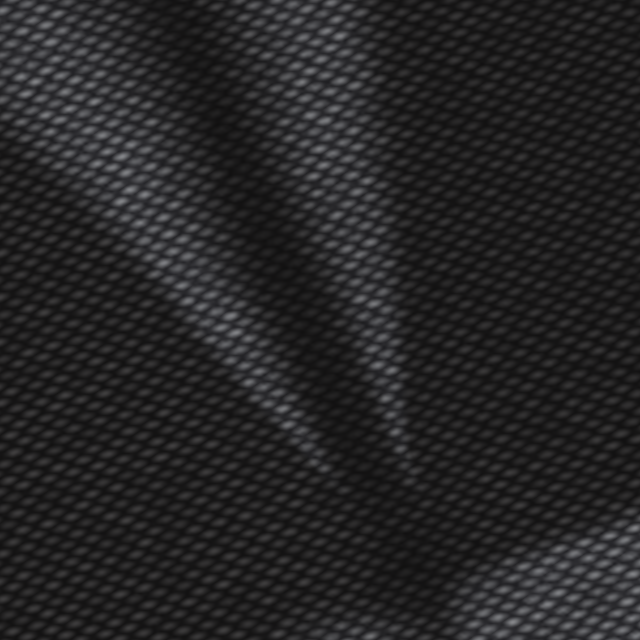
Give the GLSL for this texture, as a WebGL 1 fragment shader.

```glsl
precision highp float;
uniform vec2 u_resolution;

#define KNOTS_PER_ROW 25.0
#define ROWS 74.5
#define ROW_ANGLE 0.262
#define KNOT_SIZE vec2(0.50, 0.72)
#define WARP 0.006
#define KNOT_VARIATION 0.45
#define FUZZ 0.045
#define GAP_DARK vec3(0.080, 0.077, 0.078)
#define GAP_LIT vec3(0.165, 0.165, 0.180)
#define KNOT_DARK vec3(0.220, 0.215, 0.217)
#define KNOT_LIT vec3(0.475, 0.480, 0.495)

float hash(vec2 p) {
  vec3 q = fract(p.xyx * vec3(0.1031, 0.1030, 0.0973));
  q += dot(q, q.yzx + 33.33);
  return fract((q.x + q.y) * q.z);
}

float noise(vec2 p) {
  vec2 i = floor(p);
  vec2 f = fract(p);
  f = f * f * (3.0 - 2.0 * f);
  float low = mix(hash(i), hash(i + vec2(1.0, 0.0)), f.x);
  float high = mix(hash(i + vec2(0.0, 1.0)), hash(i + 1.0), f.x);
  return mix(low, high, f.y);
}

// Bright band between two edges; softness is relative to its width
float ridge(float x, float left, float right, vec2 rise, vec2 fall) {
  float d = (x - left) / max(right - left, 0.03);
  return smoothstep(rise.x, rise.y, d) * (1.0 - smoothstep(fall.x, fall.y, d));
}

// Light caught by the folds, 0 to 1
float foldLight(vec2 uv) {
  float x = uv.x + 0.02 * (noise(uv * 5.0 + 7.0) - 0.5);
  float t = 1.0 - uv.y;
  float fade = 1.0 - smoothstep(0.66, 0.80, t);

  float leftFold = ridge(x, 0.9 * t - 0.171, 0.21 + 0.42 * t,
                         vec2(-0.12, 0.32), vec2(0.5, 1.2));
  float middleFold = ridge(x, 0.32 + 0.41 * t, 0.59 + 0.07 * t,
                           vec2(-0.12, 0.5), vec2(0.68, 1.12));
  float cornerEdge = t - 0.895 + 0.39 * (x - 0.70);
  float cornerFold = smoothstep(-0.01, 0.05, cornerEdge) * smoothstep(0.67, 0.77, x);
  vec2 b = (vec2(x, t) - vec2(0.56, 1.0)) / vec2(0.09, 0.035);
  float bottomFold = 0.8 * exp(-dot(b, b));

  float light = max(0.85 * leftFold, 0.8 * middleFold) * fade;
  return max(light, max(0.85 * cornerFold, bottomFold));
}

// Dimming in the valley between folds and on the right-hand slope
float shade(vec2 uv) {
  float t = 1.0 - uv.y;
  float v = (uv.x - 0.265 - 0.415 * t) / 0.05;
  float valley = exp(-v * v) * (1.0 - smoothstep(0.72, 0.95, t));
  float slope = smoothstep(0.58, 0.68, uv.x) * smoothstep(0.1, 0.5, uv.y);
  vec2 h = uv - vec2(0.66, 0.1);
  float hollow = exp(-dot(h, h) / 0.006);
  return 1.0 - 0.35 * valley - 0.13 * slope - 0.3 * hollow;
}

// Soft oblong knots in slanted rows, each row shifted by half a knot
float weave(vec2 uv) {
  float c = cos(ROW_ANGLE);
  float s = sin(ROW_ANGLE);
  vec2 p = vec2(c * uv.x + s * uv.y, c * uv.y - s * uv.x) * vec2(KNOTS_PER_ROW, ROWS);
  float knot = 0.0;
  for (int i = -1; i <= 1; i++) {
    float row = floor(p.y) + float(i);
    float along = p.x + 0.5 * mod(row, 2.0);
    vec2 cell = vec2(floor(along), row) + 100.0;
    vec2 d = vec2(fract(along), p.y - row) - 0.5;
    d -= vec2(0.05, 0.12) * (vec2(hash(cell + 3.1), hash(cell + 91.7)) - 0.5);
    float body = 1.0 - smoothstep(0.0, 1.0, length(d / KNOT_SIZE));
    knot = max(knot, body * (1.0 + KNOT_VARIATION * (hash(cell + 40.0) - 0.5)));
  }
  return knot;
}

void main() {
  vec2 uv = gl_FragCoord.xy / u_resolution;

  // Gentle distortion of the cloth
  vec2 bend = vec2(noise(uv * 4.0), noise(uv * 4.0 + 19.0)) - 0.5;
  float knot = weave(uv + WARP * bend);

  float light = foldLight(uv) * (0.85 + 0.3 * noise(uv * 14.0));
  float dim = shade(uv);
  vec3 gap = mix(GAP_DARK, GAP_LIT, light) * mix(1.0, dim, 0.2);
  vec3 thread = mix(KNOT_DARK, KNOT_LIT, light) * dim;
  vec3 color = mix(gap, thread, knot);

  // Fine fibre fuzz, stronger where lit
  float fuzz = noise(uv * vec2(150.0, 210.0)) - 0.5;
  color += FUZZ * fuzz * (0.4 + light);

  gl_FragColor = vec4(clamp(color, 0.0, 1.0), 1.0);
}
```
